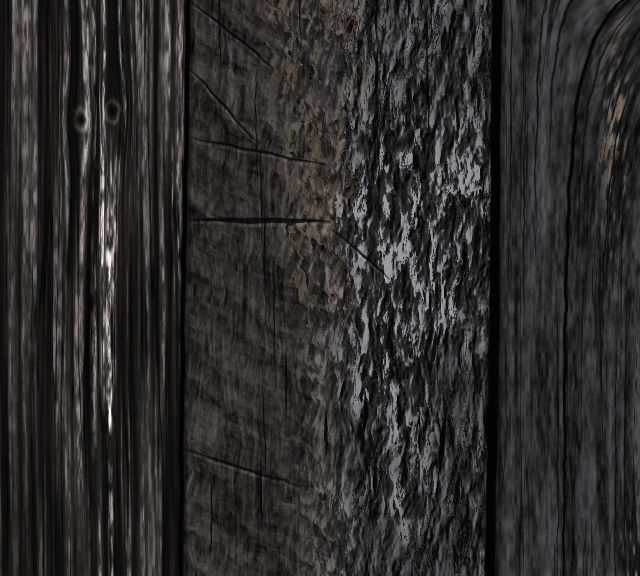
A WebGL 2 fragment shader for this texture:

```glsl
#version 300 es
precision highp float;
uniform vec2 u_resolution;
out vec4 fragColor;

// Lengths are fractions of the canvas height; seams hold x at bottom and top
const vec2 SEAM_LEFT = vec2(0.313, 0.326), SEAM_RIGHT = vec2(0.851, 0.864);
const vec2 SEAM_HALF = vec2(0.004, 0.0085);
const vec2 KNOTS[2] = vec2[2](vec2(0.141, 0.793), vec2(0.196, 0.807));
const vec4 CUTS[6] = vec4[6](
  vec4(0.330, 0.618, 0.572, 0.617), vec4(0.328, 0.762, 0.570, 0.713),
  vec4(0.576, 0.604, 0.676, 0.516), vec4(0.316, 0.222, 0.526, 0.155),
  vec4(0.330, 0.880, 0.450, 0.750), vec4(0.330, 1.000, 0.480, 0.880));
const int HEWN_CRACKS = 28, SMOOTH_CRACKS = 11;
const vec3 SOOT = vec3(0.02, 0.018, 0.02);
const vec3 WARM = vec3(1.04, 0.98, 0.96), COOL = vec3(0.99, 0.99, 1.02);
const vec3 TAN = vec3(0.37, 0.33, 0.29), SILVER = vec3(0.64, 0.63, 0.65);

float hash(vec2 p) { return fract(sin(dot(p, vec2(127.1, 311.7))) * 43758.5453); }

float noise(vec2 p) {
  vec2 i = floor(p), f = fract(p);
  f = f * f * (3.0 - 2.0 * f);
  return mix(mix(hash(i), hash(i + vec2(1, 0)), f.x),
             mix(hash(i + vec2(0, 1)), hash(i + 1.0), f.x), f.y);
}

float fbm(vec2 p) {
  float sum = 0.0, amp = 0.533;
  for (int i = 0; i < 4; i++, amp *= 0.5, p = p * 2.03 + 7.1) sum += amp * noise(p);
  return sum;
}

// Soft bump of the given radius around zero
float bump(float d, float radius) { return exp(-d * d / (radius * radius)); }

// Thin lines where a noise value crosses its middle
float veins(float n, float width) { return 1.0 - smoothstep(0.0, width, abs(n - 0.5)); }

// Coverage of a wobbly crack, widest halfway along
float crack(vec2 p, vec2 a, vec2 b, float halfWidth) {
  float pixel = 0.7 / u_resolution.y;
  p += 0.007 * (vec2(fbm(p * 28.0), fbm(p * 28.0 + 40.0)) - 0.5);
  vec2 d = b - a;
  float t = clamp(dot(p - a, d) / dot(d, d), 0.0, 1.0);
  float w = halfWidth * (0.2 + 0.8 * sin(3.1416 * t));
  return 1.0 - smoothstep(w - pixel, w + pixel, length(p - a - d * t));
}

// Deeply ridged grain that swells around the knots
vec3 ridgedPlank(vec2 p) {
  float x = p.x + 0.014 * (noise(p * vec2(7.0, 2.5)) - 0.5), rim = 0.0, core = 0.0;
  for (int i = 0; i < 2; i++) {
    vec2 q = p - KNOTS[i];
    x -= 0.7 * q.x * exp(-dot(q * q, vec2(1300.0, 160.0)));
    float r = length(q * vec2(1.0, 0.62)) + 0.004 * (noise(p * 110.0) - 0.5);
    rim += bump(r - 0.011, 0.003);
    core += bump(r, 0.006);
  }
  float strands = fbm(vec2(x * 105.0, p.y * 2.2));
  float grit = fbm(vec2(x * 230.0, p.y * 38.0));
  float worn = 0.5 * bump(p.x - 0.19, 0.04) + 0.4 * bump(p.x - 0.305, 0.014) + 0.3 * fbm(p * vec2(12, 4));
  float tone = 0.05 + 0.2 * smoothstep(0.25, 0.75, strands) * (0.4 + 1.2 * grit);
  tone += worn * 1.1 * smoothstep(0.48, 0.72, strands) * smoothstep(0.25, 0.8, grit);
  tone *= 1.0 - 0.65 * veins(fbm(vec2(x * 62.0, p.y * 1.2 + 30.0)), 0.06);
  tone *= 1.0 - 0.65 * bump(x - 0.158, 0.006);
  return (tone * (1.0 - 0.8 * min(core, 1.0)) + 0.3 * rim * grit) * WARM;
}

// Height of the hewn face: saw marks on one side, flakes on the other
float hewnHeight(vec2 p, float rough) {
  vec2 q = p + 0.03 * (vec2(fbm(p * vec2(18, 10)), fbm(p * vec2(15, 9) + 9.0)) - 0.5);
  float saw = fbm(vec2(dot(q, vec2(0.62, 0.78)) * 62.0, dot(q, vec2(0.78, -0.62)) * 16.0));
  return mix(mix(saw, fbm(q * vec2(110, 12)), 0.35), fbm(q * vec2(88, 25)), rough);
}

vec3 hewnPlank(vec2 p) {
  float rough = smoothstep(0.5, 0.66, p.x + 0.08 * (fbm(p * 8.0) - 0.5));
  float h = hewnHeight(p, rough);
  float slope = h - hewnHeight(p + vec2(-0.003, 0.003), rough);
  float grit = fbm(p * vec2(170, 80) + 6.0 * h);
  float tone = 0.175 + slope * (0.6 + 0.1 * rough) + 0.3 * (h - 0.5) + 0.16 * (grit - 0.5);
  vec3 color = max(tone, 0.03) * mix(WARM, COOL, rough);
  // Tan speckled band, narrowing downwards
  float halfBand = mix(0.035, 0.11, smoothstep(0.3, 0.95, p.y));
  float band = 1.0 - smoothstep(0.5, 1.3, abs(p.x - 0.553 + 0.06 * (fbm(p * 9.0) - 0.5)) / halfBand);
  float speckle = smoothstep(0.44, 0.56, 0.6 * fbm(p * vec2(70, 20) + 3.0 * h) + 0.4 * grit);
  color = mix(color, TAN * (0.45 + grit), band * speckle * mix(0.3, 0.75, smoothstep(0.1, 0.6, p.y)));
  // Silvery worn flakes, then dark fissures between them
  float patches = rough * smoothstep(0.25, 0.65, fbm(p * vec2(9, 4) + 3.0)) * (1.0 - 0.7 * smoothstep(0.65, 0.9, p.y));
  color = mix(color, SILVER, 0.9 * patches * smoothstep(0.49, 0.72, h + 0.6 * slope + 0.6 * (grit - 0.5)));
  float fissures = veins(fbm(p * vec2(42, 9) + 2.5 * h), 0.035);
  color *= 1.0 - 0.7 * fissures * mix(0.35, 1.0, rough);
  // Saw cuts with a lit lower lip, then scattered splits and pits
  for (int i = 0; i < 6; i++) {
    float w = i == 0 ? 0.005 : 0.0022;
    color += 0.14 * crack(p + vec2(0.0, 0.006), CUTS[i].xy, CUTS[i].zw, w) * grit;
    color = mix(color, SOOT, 0.8 * crack(p, CUTS[i].xy, CUTS[i].zw, w));
  }
  for (int i = 0; i < HEWN_CRACKS; i++) {
    float k = float(i), size = hash(vec2(k, 3.0));
    vec2 a = vec2(mix(0.34, 0.83, hash(vec2(k, 1.0))), hash(vec2(k, 2.0)));
    vec2 b = a + vec2(0.008 * (size - 0.5), mix(0.22, 0.025, size));
    color = mix(color, SOOT, 0.9 * crack(p, a, b, mix(0.001, 0.005, size * size)));
  }
  return color;
}

// Smoother plank whose grain leans right near the top
vec3 smoothPlank(vec2 p) {
  vec2 q = vec2(p.x - 0.14 * pow(p.y, 4.5) * smoothstep(0.87, 1.2, p.x), p.y);
  float grain = fbm(vec2(q.x * 105.0 + noise(p * 5.0), p.y * 3.0));
  float grit = fbm(q * vec2(220, 45));
  float tone = 0.19 + 0.26 * (grain - 0.5) + 0.25 * (grit - 0.5) + 0.08 * (fbm(p * vec2(9, 4)) - 0.5);
  vec3 color = max(tone, 0.04) * COOL;
  float worn = bump(p.x - 1.07, 0.02) * bump(p.y - 0.75, 0.2) + bump(p.x - 1.1, 0.015) * bump(p.y, 0.12);
  color = mix(color, TAN * 1.4, worn * smoothstep(0.42, 0.6, 0.5 * (grain + grit)));
  color *= 1.0 - 0.5 * veins(fbm(q * vec2(45, 1.5)), 0.025);
  for (int i = 0; i < SMOOTH_CRACKS; i++) {
    vec2 a = vec2(0.88 + 0.021 * (float(i) + hash(vec2(i, 7))), hash(vec2(i, 8)) - 0.1);
    color = mix(color, SOOT, 0.8 * crack(q, a, a + vec2(0.0, 0.5), 0.0012));
  }
  return mix(color, SOOT, crack(q, vec2(0.978, -0.3), vec2(0.984, 1.3), 0.0026));
}

void main() {
  vec2 p = gl_FragCoord.xy / u_resolution.y;
  float pixel = 1.0 / u_resolution.y, wobble = 0.006 * (fbm(vec2(p.y * 9.0, 2.0)) - 0.5);
  float left = p.x - mix(SEAM_LEFT.x, SEAM_LEFT.y, p.y) + wobble;
  float right = p.x - mix(SEAM_RIGHT.x, SEAM_RIGHT.y, p.y) - wobble;
  vec3 color = left < 0.0 ? ridgedPlank(p) : right < 0.0 ? hewnPlank(p) : smoothPlank(p);
  float gap = min(abs(left) - SEAM_HALF.x, abs(right) - SEAM_HALF.y);
  color *= 0.6 + 0.4 * smoothstep(0.0, 0.012, gap);
  fragColor = vec4(mix(SOOT * 0.6, color, smoothstep(-pixel, pixel, gap)), 1.0);
}
```
